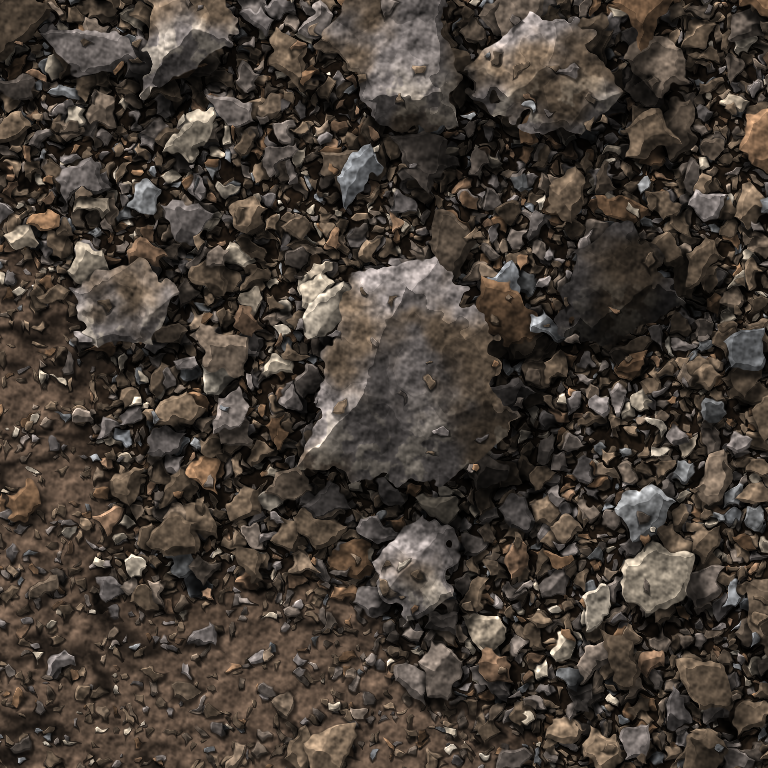
Give the GLSL for this texture, as a Shadertoy shader.

```glsl
const vec2 LIGHT = vec2(-0.45, 0.89);
const float EDGE = 0.0011;          // softness of outlines, canvas units
const float SHADOW_REACH = 0.36;    // relative to stone radius
const float SHADOW_DEPTH = 0.60;
const float ROUGHNESS = 0.014;      // wobble of outlines, canvas units
const float FACET_BASE = 1.03;      // brightness of a face across the light
const float FACET_GAIN = 0.50;      // change of brightness with its slope

const vec3 GAP = vec3(0.115, 0.088, 0.066);
const vec3 SOIL = vec3(0.365, 0.30, 0.25);
const vec3 BROWN = vec3(0.37, 0.315, 0.26);
const vec3 GRAY = vec3(0.405, 0.38, 0.37);
const vec3 OCHRE = vec3(0.46, 0.345, 0.25);
const vec3 SLATE = vec3(0.41, 0.425, 0.44);
const vec3 PALE = vec3(0.60, 0.56, 0.50);

// Stone layers: cells across the canvas and share of filled cells
const int LAYERS = 6;
const float CELLS[LAYERS] = float[](86.0, 52.0, 32.0, 20.0, 11.5, 60.0);
const float FILL[LAYERS] = float[](0.88, 0.80, 0.68, 0.52, 0.34, 0.07);

// Large rocks: centre, radius, brightness
const int ROCKS = 7;
const vec4 ROCK[ROCKS] = vec4[](
    vec4(0.24, 0.98, 0.08, 1.05), vec4(0.73, 0.91, 0.11, 0.98),
    vec4(0.53, 0.92, 0.11, 0.82), vec4(0.79, 0.635, 0.08, 0.38),
    vec4(0.15, 0.61, 0.07, 0.95), vec4(0.55, 0.26, 0.075, 1.05),
    vec4(0.54, 0.50, 0.185, 0.92));

vec3 hash3(vec2 p) {
    vec3 q = fract(p.xyx * vec3(0.1031, 0.1030, 0.0973));
    q += dot(q, q.yxz + 33.33);
    return fract((q.xxy + q.yzz) * q.zyx);
}

float noise(vec2 p) {
    vec2 i = floor(p), f = fract(p);
    f = f * f * (3.0 - 2.0 * f);
    return mix(mix(hash3(i).x, hash3(i + vec2(1, 0)).x, f.x),
               mix(hash3(i + vec2(0, 1)).x, hash3(i + vec2(1, 1)).x, f.x), f.y);
}

float fbm(vec2 p) {
    float sum = 0.0, amp = 0.5;
    for (int i = 0; i < 4; i++) {
        sum += amp * noise(p);
        p = mat2(1.6, 1.2, -1.2, 1.6) * p + 7.3;
        amp *= 0.5;
    }
    return sum / 0.9375;
}

// 1 on bare earth, 0 in the rubble
float soilAmount(vec2 uv) {
    float bank = 0.25 - 0.27 * smoothstep(0.45, 0.8, uv.x) - uv.y;
    float side = 0.13 - uv.x - 0.6 * max(0.0, uv.y - 0.6);
    return smoothstep(-0.05, 0.09, max(bank, side) + 0.16 * (noise(uv * 9.0) - 0.5));
}

// Faceted stone of unit radius: outline distance, facet light
vec2 stone(vec2 q, vec2 seed, float soft) {
    vec3 r = hash3(seed + 11.7);
    vec2 tilt = hash3(seed + 5.1).xy - 0.5;
    float outline = -9.0;
    float height = 0.32 + dot(q, tilt) * 0.5;
    float light = 0.05 - dot(tilt, LIGHT) * 0.9;
    for (int k = 0; k < 6; k++) {
        vec3 h = hash3(seed + float(k) * 3.17 + 1.3);
        float a = 6.2832 * (r.x + (float(k) + 0.9 * (h.x - 0.5)) / 6.0);
        vec2 dir = vec2(cos(a), sin(a));
        float edge = dot(q, dir) - mix(0.5, 1.0, h.y);
        float face = -edge * mix(0.5, 3.2, h.z);
        outline = max(outline, edge);
        light = mix(light, dot(dir, LIGHT), smoothstep(-soft, soft, height - face));
        height = min(height, face);
    }
    return vec2(outline, light);
}

vec3 stoneColor(vec2 seed) {
    vec3 r = hash3(seed + 41.3);
    vec3 c = mix(BROWN, GRAY, smoothstep(0.35, 1.0, r.x));
    c = mix(c, OCHRE, 0.7 * step(0.88, r.y));
    c = mix(c, SLATE, 0.8 * step(r.y, 0.06));
    c = mix(c, PALE, 0.8 * step(0.93, r.z));
    return c * mix(0.65, 1.2, fract(r.z * 7.0));
}

// Lays one stone and its cast shadow over the ground
void layStone(inout vec3 col, vec2 q, vec2 seed, float radius, vec3 tint, float grain) {
    float soft = EDGE / radius;
    vec2 s = stone(q, seed, soft);
    float shade = smoothstep(SHADOW_REACH, -0.05, s.x + 0.25 * dot(q, LIGHT));
    col *= 1.0 - SHADOW_DEPTH * shade;
    vec3 lit = tint * (FACET_BASE + FACET_GAIN * s.y) * grain;
    col = mix(col, lit, smoothstep(soft, -soft, s.x));
}

void mainImage(out vec4 fragColor, in vec2 fragCoord) {
    vec2 uv = fragCoord / iResolution.y;

    // Surface relief, grain and outline wobble
    float coarse = fbm(uv * 46.0);
    float relief = coarse - fbm(uv * 46.0 + LIGHT * 0.22);
    float speck = noise(uv * 250.0);
    float grain = 0.64 + 0.42 * coarse + 0.32 * speck + 1.9 * relief;
    vec2 wobble = vec2(noise(uv * 48.0), noise(uv * 48.0 + 19.0)) - 0.5;
    wobble += 0.4 * vec2(noise(uv * 120.0), noise(uv * 120.0 + 31.0)) - 0.2;
    vec2 p = uv + ROUGHNESS * wobble;

    // Chipped surface of the large rocks
    float layers = fbm(uv * 17.0 + 5.0);
    float chips = 0.82 + 0.18 * smoothstep(0.42, 0.44, layers)
                + 0.16 * smoothstep(0.56, 0.58, layers);

    // Earth with dark cracks
    float crack = smoothstep(0.06, 0.0, abs(fbm(uv * vec2(4.0, 9.0) + 3.0) - 0.47));
    vec3 earth = SOIL * grain * (1.0 - 0.65 * crack * smoothstep(0.4, 0.6, coarse + 0.1));
    vec3 col = mix(GAP * grain, earth, soilAmount(uv));

    for (int i = 0; i < LAYERS; i++) {
        // Large rocks lie under the last sprinkling of chips
        if (i == LAYERS - 1) {
            for (int k = 0; k < ROCKS; k++) {
                vec4 rock = ROCK[k];
                vec2 seed = vec2(float(k) * 13.0 + 4.0, 71.0);
                vec2 q = (p + 1.5 * ROUGHNESS * wobble.yx - rock.xy) / rock.z;
                if (dot(q, q) > 4.0) continue;
                float patches = fbm(uv * 11.0 + seed);
                vec3 tint = mix(BROWN, GRAY, smoothstep(0.3, 0.55, patches)) * rock.w;
                float flakes = smoothstep(0.5, 0.6, coarse) * smoothstep(0.1, -0.5, q.y);
                tint = mix(tint, PALE * rock.w, 0.55 * flakes);
                layStone(col, q, seed, rock.z, tint, grain * chips);
            }
        }
        // Scattered stones, one per filled cell
        float cells = CELLS[i];
        vec2 base = floor(p * cells);
        for (int n = 0; n < 9; n++) {
            vec2 cell = base + vec2(n % 3 - 1, n / 3 - 1);
            vec2 seed = cell + float(i) * 97.0 + 30.0;
            vec3 r = hash3(seed);
            if (r.z > FILL[i]) continue;
            vec2 centre = (cell + 0.5 + 0.7 * (r.xy - 0.5)) / cells;
            float sparse = cells > 40.0 ? 0.32 : 0.06;
            if (r.z > FILL[i] * mix(1.0, sparse, soilAmount(centre))) continue;
            vec3 s = hash3(seed + 63.0);
            float radius = mix(0.36, 0.70, s.x) / cells;
            float a = 6.2832 * s.y;
            vec2 axis = vec2(cos(a), sin(a));
            vec2 q = (p - centre) / radius;
            q += axis * dot(q, axis) * 0.7 * s.z;
            if (dot(q, q) > 4.0) continue;
            layStone(col, q, seed, radius, stoneColor(seed), grain);
        }
    }
    fragColor = vec4(clamp(col, 0.0, 1.0), 1.0);
}
```
